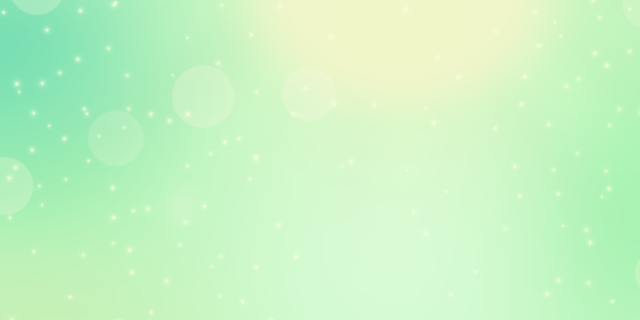
A WebGL 1 fragment shader for this background:

```glsl
precision highp float;
// Soft mint spring light: a warm glow from above, pale bokeh discs and drifting sparkles.

uniform vec2 u_resolution;

#define MINT vec3(0.77, 0.965, 0.75)
#define TEAL vec3(0.47, 0.87, 0.70)
#define LEAF vec3(0.63, 0.945, 0.69)
#define PALE vec3(0.84, 0.985, 0.84)
#define CREAM vec3(0.95, 0.965, 0.79)
#define LIME vec3(0.78, 0.94, 0.71)
#define SPARK_COLOR vec3(0.97, 1.0, 0.87)
#define SPARK_CELL 0.09
#define SPARK_SIZE 0.0125
#define DISC_ALPHA 0.30
#define BEAM_STRENGTH 0.006

const vec2 SUN = vec2(1.25, 1.04);

// Elliptical gaussian falloff
float glow(vec2 p, vec2 center, vec2 radii) {
  vec2 d = (p - center) / radii;
  return exp(-dot(d, d));
}

// Flat disc with a soft edge and a slightly brighter rim
float disc(vec2 p, vec2 center, float radius) {
  float d = length(p - center);
  float fill = 1.0 - smoothstep(radius - 0.006, radius + 0.003, d);
  return fill * (0.85 + 0.15 * smoothstep(0.5, 1.0, d / radius));
}

vec3 hash3(vec2 cell) {
  vec3 q = fract(vec3(cell.xyx) * vec3(0.1031, 0.1030, 0.0973));
  q += dot(q, q.yxz + 33.33);
  return fract((q.xxy + q.yzz) * q.zyx);
}

// Sparkles are common at both sides and sparse low in the middle
float sparkDensity(vec2 p) {
  float sides = 1.0 - smoothstep(0.55, 0.95, p.x) + smoothstep(1.5, 1.75, p.x);
  return mix(0.28, 0.78, sides) * mix(0.5, 1.0, smoothstep(0.05, 0.4, p.y));
}

// Cellular scatter: at most one sparkle in each cell, with neighbours included
float sparkles(vec2 p) {
  vec2 home = floor(p / SPARK_CELL);
  float light = 0.0;
  for (int j = -1; j <= 1; j++) {
    for (int i = -1; i <= 1; i++) {
      vec2 cell = home + vec2(float(i), float(j));
      vec3 place = hash3(cell + 17.0);
      vec3 look = hash3(cell + 71.0);
      vec2 center = (cell + place.xy) * SPARK_CELL;
      float size = SPARK_SIZE * mix(0.55, 1.1, look.x);
      float d = length(p - center) / size;
      float shape = 0.6 * exp(-5.0 * d * d) + 0.4 * exp(-d * d);
      light += step(place.z, sparkDensity(center)) * mix(0.65, 1.0, look.y) * shape;
    }
  }
  return min(light, 1.0);
}

// Faint beams fanning out below the sun
float beams(vec2 p) {
  vec2 d = p - SUN - vec2(0.0, 0.2);
  float angle = atan(d.x, -d.y);
  float wave = sin(angle * 9.0 + 0.6) + 0.6 * sin(angle * 17.0 + 1.4);
  return wave * smoothstep(0.3, 0.8, length(d)) * smoothstep(0.1, 0.8, p.y);
}

vec3 backdrop(vec2 p) {
  vec3 color = MINT;
  color = mix(color, PALE, glow(p, vec2(1.22, 0.16), vec2(0.66, 0.56)));
  color = mix(color, LEAF, 0.85 * glow(p, vec2(2.0, 0.36), vec2(0.32, 0.48)));
  color = mix(color, LEAF, 0.85 * glow(p, vec2(0.0, 0.50), vec2(0.52, 0.38)));
  color = mix(color, TEAL, glow(p, vec2(-0.04, 0.86), vec2(0.50, 0.36)));
  color = mix(color, LIME, 0.85 * glow(p, vec2(0.05, -0.02), vec2(0.55, 0.26)));
  color += BEAM_STRENGTH * beams(p);

  // Wide halo first, then the nearly flat heart of the sun
  color = mix(color, CREAM, 0.65 * glow(p, SUN, vec2(0.50, 0.58)));
  float reach = length((p - SUN) / vec2(0.53, 0.41));
  return mix(color, CREAM, 0.92 * (1.0 - smoothstep(0.6, 1.15, reach)));
}

float bokeh(vec2 p) {
  float light = disc(p, vec2(0.635, 0.698), 0.099);
  light += 1.2 * disc(p, vec2(0.966, 0.706), 0.086);
  light += 0.7 * disc(p, vec2(0.362, 0.568), 0.088);
  light += disc(p, vec2(0.013, 0.419), 0.092);
  light += disc(p, vec2(0.115, 1.040), 0.088);
  light += 0.8 * disc(p, vec2(2.030, 0.990), 0.086);
  light += disc(p, vec2(2.055, 0.146), 0.072);
  light += disc(p, vec2(0.372, -0.030), 0.038);
  return light + 0.8 * glow(p, vec2(0.568, 0.354), vec2(0.055));
}

void main() {
  // Height spans 0 to 1 and width 0 to 2
  vec2 p = gl_FragCoord.xy / u_resolution * vec2(2.0, 1.0);
  vec3 color = backdrop(p);
  color = mix(color, vec3(0.96, 0.97, 0.87), DISC_ALPHA * bokeh(p));
  color = mix(color, SPARK_COLOR, sparkles(p));
  gl_FragColor = vec4(clamp(color, 0.0, 1.0), 1.0);
}
```
